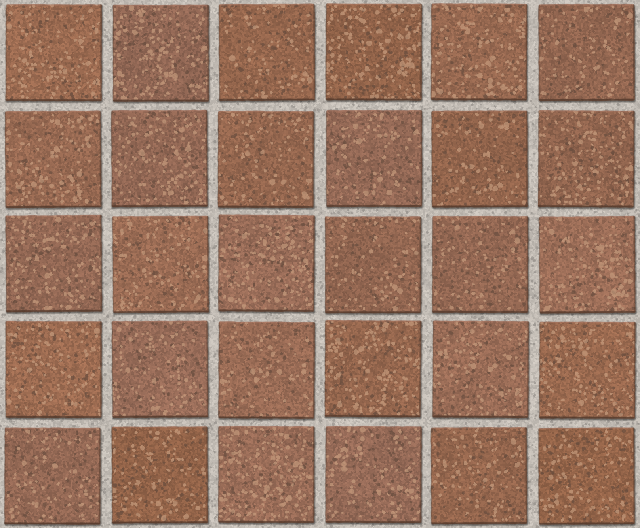
This texture is drawn by a WebGL 1 fragment shader. Its source:

```glsl
precision highp float;
// Speckled terracotta tiles, six across and five down, set in sandy grey grout.
// Each cell holds a slightly shifted, turned and tinted rounded box; cellular
// noise gives the clay grain, buff and dark flecks, and the sand in the joints.
uniform vec2 u_resolution;

const vec2 TILE_COUNT = vec2(6.0, 5.0);
const vec2 HALF_SIZE = vec2(0.449, 0.458);   // in cells
const float CORNER = 0.014;
const float SHIFT = 0.010;
const float TURN = 0.008;
const float EDGE_WOBBLE = 0.005;
const float GRAIN_SCALE = 56.0;              // grains per cell
const float FLECK_SCALE = 30.0;
const float CHIP_SCALE = 19.0;
const float PIT_SCALE = 36.0;

const vec3 CLAY_ORANGE = vec3(0.585, 0.395, 0.285);
const vec3 CLAY_ROSE = vec3(0.590, 0.420, 0.345);
const vec3 FLECK_BUFF = vec3(0.775, 0.610, 0.490);
const vec3 FLECK_DARK = vec3(0.390, 0.290, 0.235);
const vec3 EDGE_DARK = vec3(0.330, 0.225, 0.170);
const vec3 EDGE_LIGHT = vec3(0.700, 0.500, 0.430);
const vec3 GROUT = vec3(0.765, 0.740, 0.710);
const vec3 GROUT_PIT = vec3(0.550, 0.530, 0.510);

float hash(vec2 p) {
  vec3 q = fract(p.xyx * 0.1031);
  q += dot(q, q.yzx + 33.33);
  return fract((q.x + q.y) * q.z);
}

float smoothNoise(vec2 p) {
  vec2 i = floor(p), f = fract(p);
  f = f * f * (3.0 - 2.0 * f);
  return mix(mix(hash(i), hash(i + vec2(1.0, 0.0)), f.x),
             mix(hash(i + vec2(0.0, 1.0)), hash(i + 1.0), f.x), f.y);
}

// Nearest cellular seed: x = distance, y = random value of that seed.
vec2 cellular(vec2 p) {
  vec2 base = floor(p), nearest = vec2(9.0, 0.0);
  for (int y = -1; y <= 1; y++) {
    for (int x = -1; x <= 1; x++) {
      vec2 cell = base + vec2(float(x), float(y));
      vec2 seed = cell + 0.1 + 0.8 * vec2(hash(cell + 3.7), hash(cell + 91.3));
      float d = distance(p, seed);
      if (d < nearest.x) nearest = vec2(d, hash(cell + 47.1));
    }
  }
  return nearest;
}

// Coverage of round flecks on the given share of the seeds.
float flecks(vec2 p, float share, float soft) {
  vec2 c = cellular(p);
  float radius = mix(0.30, 0.60, fract(c.y * 57.0));
  return step(1.0 - share, c.y) * (1.0 - smoothstep(radius - soft, radius + soft, c.x));
}

float roundedBox(vec2 p) {
  vec2 d = abs(p) - HALF_SIZE + CORNER;
  return length(max(d, 0.0)) + min(max(d.x, d.y), 0.0) - CORNER;
}

vec3 clayColor(vec2 p, vec2 id, float grain, float pixel) {
  vec3 color = mix(CLAY_ORANGE, CLAY_ROSE, hash(id + 5.3));
  color *= 0.955 + 0.09 * hash(id + 17.9);
  color *= 0.97 + 0.06 * smoothNoise(p * 5.0);
  color *= 0.89 + 0.22 * grain;
  float density = mix(0.10, 0.19, hash(id + 29.1));
  float soft = 0.6 * pixel;
  vec2 q = p + 0.012 * vec2(smoothNoise(p * 45.0), smoothNoise(p * 45.0 + 70.0));
  float dark = flecks(q * FLECK_SCALE + 140.0, 0.10, soft * FLECK_SCALE);
  float buff = flecks(q * FLECK_SCALE, density, soft * FLECK_SCALE);
  float chip = flecks(q * CHIP_SCALE + 60.0, density * 0.35, soft * CHIP_SCALE);
  color = mix(color, FLECK_DARK, 0.65 * dark);
  return mix(color, FLECK_BUFF, max(0.72 * buff, 0.65 * chip));
}

vec3 groutColor(vec2 p, float grain, float pixel) {
  vec3 color = GROUT * (0.92 + 0.15 * grain);
  color *= 0.97 + 0.06 * smoothNoise(p * 9.0);
  float pit = flecks(p * PIT_SCALE + 210.0, 0.12, 0.6 * pixel * PIT_SCALE);
  return mix(color, GROUT_PIT, 0.6 * pit);
}

void main() {
  vec2 p = gl_FragCoord.xy / u_resolution * TILE_COUNT;
  float pixel = TILE_COUNT.y / u_resolution.y;
  vec2 id = floor(p);

  // Hand-laid placement with slightly uneven edges
  vec2 local = fract(p) - 0.5;
  local -= SHIFT * (2.0 * vec2(hash(id + 1.1), hash(id + 8.6)) - 1.0);
  float turn = TURN * (2.0 * hash(id + 12.4) - 1.0);
  local += turn * vec2(-local.y, local.x);
  float wobble = EDGE_WOBBLE * (smoothNoise(p * 22.0) - 0.5);
  float edge = roundedBox(local) + wobble;

  // Joint, with the soft shadow below and to the right of each tile
  float grain = cellular(p * GRAIN_SCALE).y;
  vec3 grout = groutColor(p, grain, pixel);
  float shadowEdge = roundedBox(local - vec2(0.005, -0.011)) + wobble;
  grout *= 1.0 - 0.42 * (1.0 - smoothstep(-0.006, 0.016, shadowEdge));

  // Clay face, lit along the top and dark along the other rims
  vec3 clay = clayColor(p, id, grain, pixel);
  vec2 toLow = HALF_SIZE + local, toHigh = HALF_SIZE - local;
  float lit = 1.0 - smoothstep(0.004, 0.018, toHigh.y);
  float shade = 1.0 - smoothstep(0.010, 0.026, toLow.y + wobble);
  shade = max(shade, 0.75 * (1.0 - smoothstep(0.004, 0.020, toHigh.x + wobble)));
  shade = max(shade, 0.40 * (1.0 - smoothstep(0.002, 0.014, toLow.x)));
  clay = mix(clay, EDGE_LIGHT, 0.45 * lit);
  clay = mix(clay, EDGE_DARK, 0.85 * shade);

  float cover = 1.0 - smoothstep(-0.75 * pixel, 0.75 * pixel, edge);
  gl_FragColor = vec4(mix(grout, clay, cover), 1.0);
}
```
